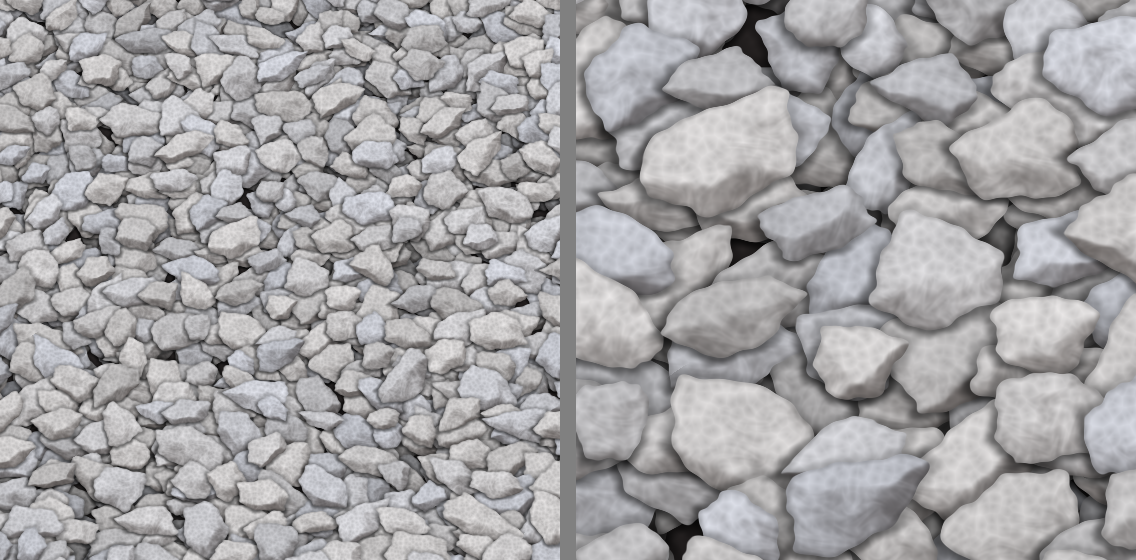
Left, the full canvas; right, a detail of the centre.
Write a WebGL 1 fragment shader that draws this texture.

```glsl
precision highp float;
uniform vec2 u_resolution;

const float TAU = 6.2831853;
const vec3 WARM_STONE = vec3(1.008, 1.0, 0.988);
const vec3 COOL_STONE = vec3(0.985, 1.0, 1.03);
const vec3 SHADE_COLOR = vec3(0.44, 0.422, 0.42);
const vec3 LIT_COLOR = vec3(0.805, 0.803, 0.812);
const vec3 GAP_COLOR = vec3(0.15, 0.135, 0.135);

float hash(vec2 p) {
  vec3 q = fract(p.xyx * vec3(0.1031, 0.1030, 0.0973));
  q += dot(q, q.yzx + 33.33);
  return fract((q.x + q.y) * q.z);
}

vec2 hash2(vec2 p) {
  return vec2(hash(p), hash(p + vec2(57.3, 19.7)));
}

mat2 rotation(float angle) {
  float c = cos(angle), s = sin(angle);
  return mat2(c, s, -s, c);
}

// Distance to the nearest scattered point
float cellular(vec2 p) {
  vec2 cell = floor(p), f = fract(p);
  float nearest = 2.0;
  for (int j = -1; j <= 1; j++)
    for (int i = -1; i <= 1; i++) {
      vec2 o = vec2(float(i), float(j));
      nearest = min(nearest, length(o + hash2(cell + o) - f));
    }
  return nearest;
}

// Layered, turned sines for blotches on a stone
float mottle(vec2 p) {
  float sum = 0.0, gain = 0.5;
  for (int i = 0; i < 4; i++) {
    p = rotation(1.1) * p * 1.8 + 1.3;
    p += 0.6 * sin(p.yx);
    sum += gain * sin(p.x) * sin(p.y);
    gain *= 0.75;
  }
  return sum;
}

// Chipped stone: xyz = surface normal, w = distance inside its outline
vec4 stone(vec2 p, vec2 id, float radius) {
  mat2 spin = rotation((hash(id + 3.1) - 0.5) * 2.6);
  float stretch = mix(1.0, 1.75, hash(id + 5.7));
  vec2 squash = vec2(inversesqrt(stretch), sqrt(stretch));
  vec2 q = spin * p * squash / radius;
  q += 0.035 * sin(q.yx * 7.0 + hash2(id) * TAU) + 0.015 * sin(q.yx * 17.0 + id);

  // Tilted top face
  vec2 tilt = (hash2(id + 8.3) - 0.5) * 0.9;
  float weight = exp(-16.0 * (0.42 + dot(tilt, q)));
  vec3 normal = weight * vec3(-tilt, 1.0);
  float outline = 0.0;

  // Side faces, softly joined
  for (int k = 0; k < 6; k++) {
    vec2 seed = id + float(k) * vec2(7.13, 3.71);
    float angle = TAU * (float(k) + 0.8 * hash(seed)) / 6.0;
    vec2 dir = vec2(cos(angle), sin(angle));
    float inside = mix(0.70, 1.10, hash(seed + 11.9)) - dot(q, dir);
    float slope = mix(0.4, 1.7, hash(seed + 23.3));
    weight = exp(min(-16.0 * slope * inside, 60.0));
    normal += weight * vec3(slope * dir, 1.0);
    outline += exp(min(-17.0 * inside, 60.0));
  }
  normal.xy = (normal.xy * squash) * spin;
  return vec4(normalize(normal), -log(outline) / 17.0 * radius);
}

vec3 stoneColor(vec2 p, vec2 id, vec4 shape) {
  vec3 light = normalize(vec3(-0.2, 0.6, 0.77));
  float blotch = mottle(p * 3.5 + hash2(id) * 40.0);
  float lit = dot(shape.xyz, light) + 0.16 * blotch;
  vec3 color = mix(SHADE_COLOR, LIT_COLOR, smoothstep(-0.2, 0.85, lit));
  color *= mix(WARM_STONE, COOL_STONE, smoothstep(0.3, 1.0, hash(id + 31.7)));
  color *= mix(0.87, 1.03, sqrt(hash(id + 41.3))) + 0.05 * blotch;
  return color * mix(0.86, 1.0, smoothstep(0.0, 0.06, shape.w));
}

// Paints one layer of stones, far rows first
vec3 paintLayer(vec3 color, vec2 ground, float layer, float density, float tone, float blur) {
  vec2 p = ground + layer * vec2(0.37, 0.61);
  vec2 cell = floor(p);
  for (int j = 1; j >= -1; j--)
    for (int i = -1; i <= 1; i++) {
      vec2 home = cell + vec2(float(i), float(j));
      vec2 id = home + 100.0 + layer * 71.0;
      vec2 local = p - home - 0.5 - (hash2(id) - 0.5) * 0.7;
      if (hash(id + 61.9) > density || dot(local, local) > 1.45) continue;
      float radius = mix(0.42, 0.74, hash(id + 13.1));
      vec4 shape = stone(local, id, radius);
      // Contact shadow, deepest below the stone
      float depth = mix(0.80, 0.50, smoothstep(0.25, -0.35, local.y + 0.4 * local.x));
      color *= mix(depth, 1.0, smoothstep(0.0, 0.13, -shape.w));
      vec3 surface = stoneColor(local, id, shape) * tone;
      color = mix(color, surface, smoothstep(-blur, blur, shape.w));
    }
  return color;
}

void main() {
  vec2 uv = gl_FragCoord.xy / u_resolution;
  // Stones shrink gently towards the top
  vec2 ground = vec2((uv.x - 0.5) * (14.0 + 4.0 * uv.y), uv.y * (16.5 + 2.5 * uv.y));
  float blur = 11.0 / u_resolution.y;

  vec3 color = GAP_COLOR;
  color = paintLayer(color, ground, 3.0, 1.0, 0.62, blur);
  color = paintLayer(color, ground, 0.0, 1.0, 0.90, blur);
  color = paintLayer(color, ground, 1.0, 0.95, 0.98, blur);
  color = paintLayer(color, ground, 2.0, 0.6, 1.0, blur);

  // Fine pitted grain
  color *= 1.0 + 0.14 * (cellular(uv * 150.0) - 0.45);
  gl_FragColor = vec4(color, 1.0);
}
```
